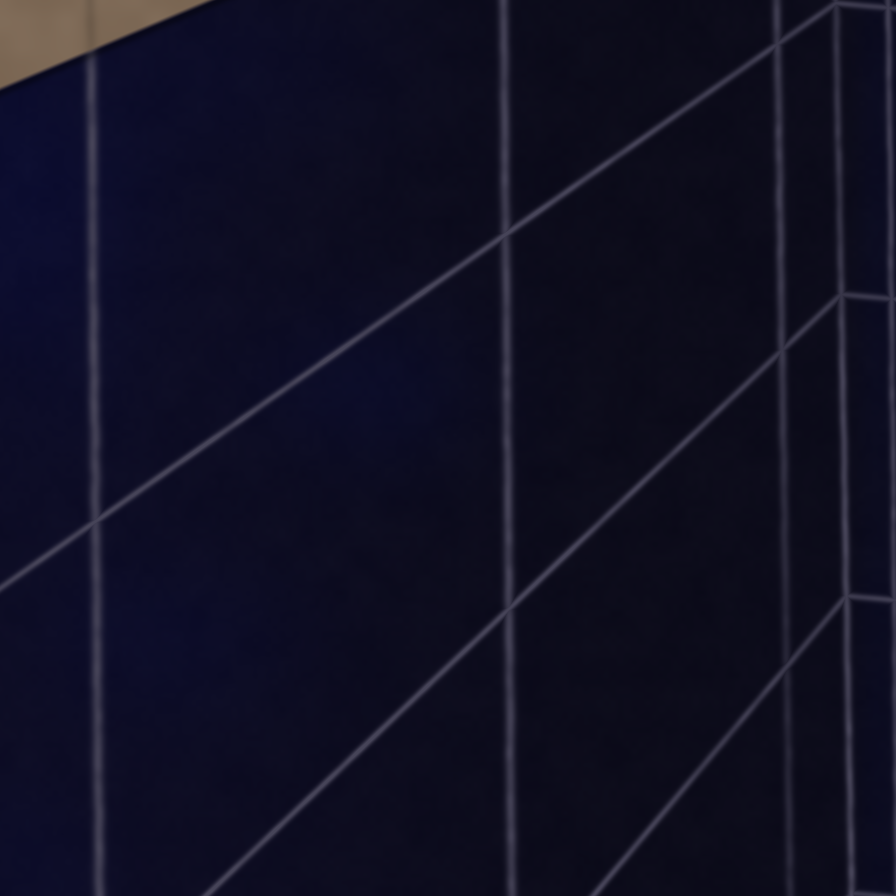
Reproduce this pattern procedurally as a three.js fragment shader.

```glsl
// Dark navy wall tiles seen at a steep angle, with pale grout and a beige corner.
// Upright joints lean slightly; slanted courses fan out and bend at the wall corner.
// Soft line profiles, broad blue sheens and fine value noise give the worn surface.
varying vec2 vUv;

const vec3 TILE_DARK = vec3(0.047, 0.045, 0.102);
const vec3 TILE_NAVY = vec3(0.052, 0.050, 0.150);
const vec3 SHEEN_BLUE = vec3(-0.004, 0.002, 0.045);
const vec3 GROUT = vec3(0.275, 0.265, 0.345);
const vec3 BEIGE = vec3(0.490, 0.410, 0.335);

// Upright joints: x at the bottom, x at the top, half width, strength
const vec4 JOINT_1 = vec4(0.1110, 0.1010, 0.0078, 0.90);
const vec4 JOINT_2 = vec4(0.5710, 0.5620, 0.0070, 0.86);
const vec4 JOINT_3 = vec4(0.8820, 0.8670, 0.0062, 0.72);
const vec4 JOINT_4 = vec4(0.9505, 0.9330, 0.0055, 0.85);
const vec4 JOINT_5 = vec4(1.0020, 0.9915, 0.0050, 0.80);

// Courses, from top to bottom: height at the corner and slope to its left
const vec4 COURSE_HEIGHT = vec4(0.9965, 0.6715, 0.3350, 0.0030);
const vec4 COURSE_SLOPE = vec4(0.700, 0.947, 1.185, 1.430);
const float RETURN_SLOPE = -0.090;
const float COURSE_WIDTH = 0.0046;
const float BEIGE_HEIGHT = 0.900;
const float BEIGE_SLOPE = 0.422;

float hash(vec2 p) {
  p = fract(p * vec2(0.1031, 0.1137));
  p += dot(p, p.yx + 33.33);
  return fract((p.x + p.y) * p.x * 17.0);
}

float noise(vec2 p) {
  vec2 cell = floor(p);
  vec2 f = fract(p);
  f = f * f * (3.0 - 2.0 * f);
  float low = mix(hash(cell), hash(cell + vec2(1.0, 0.0)), f.x);
  float high = mix(hash(cell + vec2(0.0, 1.0)), hash(cell + 1.0), f.x);
  return mix(low, high, f.y);
}

float softLine(float dist, float width) {
  float q = dist / width;
  return exp(-q * q * 1.4);
}

float jointLine(vec2 p, vec4 joint) {
  float wobble = 0.0012 * (noise(vec2(p.y * 45.0, joint.x * 90.0)) - 0.5);
  float x = mix(joint.x, joint.y, p.y) + wobble;
  float wear = 0.84 + 0.30 * noise(p * vec2(60.0, 75.0));
  return softLine(p.x - x, joint.z) * joint.w * wear;
}

float courseLine(vec2 p, float height, float slope) {
  float corner = mix(JOINT_4.x, JOINT_4.y, height);
  float side = p.x < corner ? slope : RETURN_SLOPE;
  float dist = (p.y - height - side * (p.x - corner)) / sqrt(1.0 + side * side);
  float wear = 0.85 + 0.25 * noise(p * 55.0);
  return softLine(dist, COURSE_WIDTH) * wear;
}

float sheen(vec2 p, vec2 center, vec2 size) {
  vec2 q = (p - center) / size;
  return exp(-dot(q, q));
}

vec3 tileColor(vec2 p) {
  float navy = 1.0 - smoothstep(0.05, 0.75, p.x);
  vec3 color = mix(TILE_DARK, TILE_NAVY, navy * 0.75);
  float blue = sheen(p, vec2(0.02, 0.78), vec2(0.16, 0.26));
  blue += 0.75 * sheen(p, vec2(0.42, 0.57), vec2(0.14, 0.10));
  blue += 0.60 * sheen(p, vec2(0.19, 0.28), vec2(0.15, 0.10));
  blue += 0.55 * sheen(p, vec2(0.02, 0.03), vec2(0.10, 0.10));
  blue += 0.50 * sheen(p, vec2(0.30, 0.92), vec2(0.16, 0.10));
  blue += 0.55 * smoothstep(0.94, 0.98, p.x);
  color += SHEEN_BLUE * blue * (0.75 + 0.4 * noise(p * 9.0));
  return color + 0.010 * (noise(p * 32.0) - 0.5) + 0.006 * (noise(p * 130.0) - 0.5);
}

void main() {
  vec2 p = vUv;
  vec3 color = tileColor(p);

  // Upright joints; the third fades downward, the fourth upward
  float upright = max(jointLine(p, JOINT_1), jointLine(p, JOINT_2));
  upright = max(upright, jointLine(p, JOINT_3) * mix(0.62, 1.08, smoothstep(0.25, 0.75, p.y)));
  upright = max(upright, jointLine(p, JOINT_4) * mix(1.08, 0.78, smoothstep(0.6, 0.75, p.y)));
  upright = max(upright, jointLine(p, JOINT_5));

  // Slanted courses
  float slanted = 0.0;
  for (int i = 0; i < 4; i++) {
    slanted = max(slanted, courseLine(p, COURSE_HEIGHT[i], COURSE_SLOPE[i]));
  }
  slanted *= mix(1.05, 0.82, smoothstep(0.55, 0.9, p.x));
  color = mix(color, GROUT, clamp(max(upright, slanted), 0.0, 1.0));

  // Beige corner with a dark lower rim and a faint joint
  float edge = p.y - BEIGE_HEIGHT - BEIGE_SLOPE * p.x;
  vec3 beige = BEIGE + 0.03 * (noise(p * 40.0) - 0.5);
  beige *= 1.0 - 0.12 * jointLine(p, JOINT_1);
  color *= 1.0 - 0.35 * softLine(edge + 0.004, 0.006);
  color = mix(color, beige, smoothstep(-0.003, 0.004, edge));

  gl_FragColor = vec4(color, 1.0);
}
```
